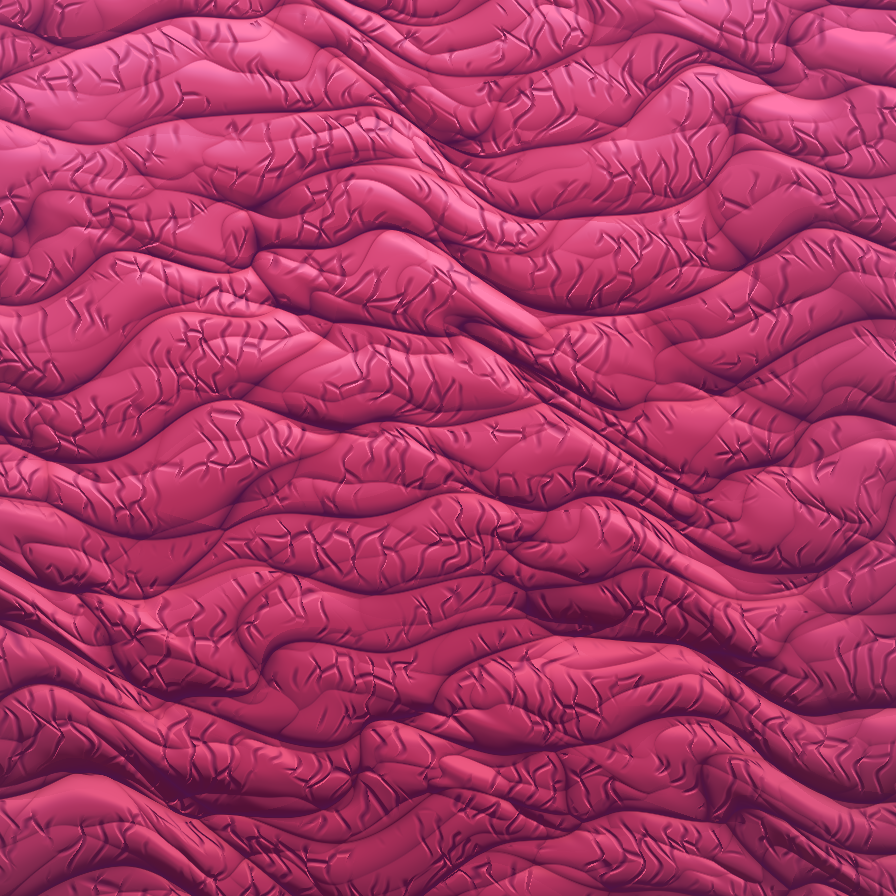
Give the GLSL for this texture, as a Shadertoy shader.

```glsl
// Soft pink folds stacked in wavy horizontal layers, lit from above.
// Stretched cellular noise, bent by layered sines, forms a relief of large
// folds, small folds and fine wrinkles; its slope selects a colour on a ramp.

const vec3 PLUM  = vec3(0.33, 0.06, 0.20);
const vec3 WINE  = vec3(0.52, 0.14, 0.29);
const vec3 ROSE  = vec3(0.70, 0.19, 0.36);
const vec3 PINK  = vec3(0.85, 0.29, 0.48);
const vec3 BLUSH = vec3(0.94, 0.47, 0.68);
const vec3 MAUVE = vec3(0.67, 0.25, 0.44);
const vec3 VIOLET = vec3(0.30, 0.08, 0.32);

vec2 hash2(vec2 p) {
    vec3 q = fract(p.xyx * vec3(0.1031, 0.1030, 0.0973));
    q += dot(q, q.yzx + 33.33);
    return fract((q.xx + q.yz) * q.zy);
}

// Bends the plane with sines of rising frequency and falling size.
vec2 bend(vec2 p, float frequency, float amount) {
    for (int i = 0; i < 3; i++) {
        vec2 phase = vec2(1.3, 4.1) * float(i + 1);
        p += amount * sin(frequency * (p.yx * vec2(1.6, 1.0) + 0.6 * p) + phase);
        frequency *= 1.9;
        amount *= 0.56;
    }
    return p;
}

float wave(vec2 p, float frequency) {
    vec2 q = bend(p, frequency * 0.7, 0.6 / frequency) * frequency;
    return 0.5 + 0.5 * sin(q.x + 1.7 * sin(q.y * 0.8)) * cos(q.y * 1.3 + 0.7);
}

// x: squared distance to the cell centre, y: border distance on the canvas,
// z: random value of the cell.
vec3 cellular(vec2 p, vec2 scale) {
    vec2 q = p * scale, base = floor(q), local = fract(q);
    vec2 nearest = vec2(0.0), second = vec2(0.0);
    float d1 = 9.0, d2 = 9.0, id = 0.0;
    for (int y = -1; y <= 1; y++) {
        for (int x = -1; x <= 1; x++) {
            vec2 cell = vec2(float(x), float(y));
            vec2 rnd = hash2(base + cell + 50.0);
            vec2 offset = cell + 0.08 + 0.84 * rnd - local;
            float d = dot(offset, offset);
            if (d < d1) {
                d2 = d1; second = nearest;
                d1 = d; nearest = offset; id = rnd.x;
            } else if (d < d2) {
                d2 = d; second = offset;
            }
        }
    }
    float border = (d2 - d1) / (2.0 * length((second - nearest) * scale) + 0.001);
    return vec3(d1, border, id);
}

// x: height, y: crease depth, z: wrinkle groove.
vec3 relief(vec2 uv) {
    vec2 p = bend(uv, 9.0, 0.032);
    vec3 fold = cellular(p, vec2(3.6, 11.5));
    vec3 small = cellular(bend(p + 3.7, 24.0, 0.010), vec2(8.0, 20.0));
    vec2 w = bend(uv + vec2(0.035 * fold.x, 0.0) + 3.0 * fold.z, 34.0, 0.007);
    vec3 wrinkle = cellular(w, vec2(44.0, 17.0));

    float smallShare = 0.20 + 0.35 * wave(uv + 0.4, 13.0);
    float wrinkled = smoothstep(0.25, 0.65, wave(uv + 1.9, 31.0))
                   * smoothstep(0.002, 0.016, fold.y);
    float groove = wrinkled * (1.0 - smoothstep(0.0, 0.0048, wrinkle.y));
    float crease = exp(-fold.y / 0.0055) + 0.35 * exp(-fold.y / 0.018)
                 + 0.9 * smallShare * exp(-small.y / 0.004);
    float height = -fold.x - smallShare * small.x - 0.06 * groove;
    return vec3(height, crease, groove);
}

vec3 fleshRamp(float t) {
    vec3 c = mix(PLUM, WINE, smoothstep(0.02, 0.24, t));
    c = mix(c, ROSE, smoothstep(0.22, 0.48, t));
    c = mix(c, PINK, smoothstep(0.46, 0.74, t));
    return mix(c, BLUSH, smoothstep(0.72, 1.0, t));
}

void mainImage(out vec4 fragColor, in vec2 fragCoord) {
    vec2 uv = fragCoord / iResolution.y;
    const float STEP = 0.002;

    // Relief and its slope
    vec3 here = relief(uv);
    float slopeX = (relief(uv + vec2(STEP, 0.0)).x - here.x) / STEP;
    float slopeY = (relief(uv + vec2(0.0, STEP)).x - here.x) / STEP;

    // Light from above, brighter towards the top of the canvas
    float light = clamp(-0.020 * slopeY - 0.007 * slopeX, -0.36, 0.34);
    float tone = 0.57 + light + 0.42 * (uv.y - 0.5);
    tone += 0.10 * (wave(uv + 0.8, 6.0) - 0.5);
    tone -= 0.24 * here.y + 0.10 * here.z;

    // Flesh colours, greyer rim, violet in the creases and grooves
    vec3 color = fleshRamp(tone);
    float rim = smoothstep(0.28, 0.72, length((uv - vec2(0.45, 0.48)) * vec2(1.1, 0.8)));
    color = mix(color, MAUVE * (0.55 + 0.8 * tone), 0.55 * rim);
    float shade = smoothstep(0.1, -0.3, light);
    color = mix(color, VIOLET, clamp(0.45 * here.y * shade + 0.22 * here.z, 0.0, 0.7));

    // Warm glint where the fold turns to the light
    color += vec3(0.07, 0.05, 0.02) * smoothstep(0.18, 0.34, light) * (1.0 - here.z);
    fragColor = vec4(clamp(color, 0.0, 1.0), 1.0);
}
```
